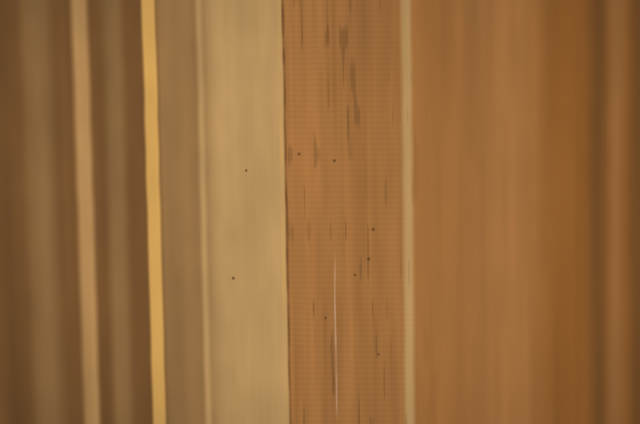
Reproduce this texture procedurally as a Shadertoy shader.

```glsl
// Upright wooden boards seen with a shallow depth of field.
// Soft-edged colour bands form the boards; stretched value noise adds grain,
// and blur grows with distance from a sharp strip right of the light board.

const vec3 DARK   = vec3(0.42, 0.28, 0.15);
const vec3 UMBER  = vec3(0.53, 0.34, 0.16);
const vec3 DRAB   = vec3(0.55, 0.41, 0.25);
const vec3 TAN    = vec3(0.63, 0.43, 0.24);
const vec3 SAND   = vec3(0.66, 0.50, 0.31);
const vec3 PALE   = vec3(0.71, 0.56, 0.36);
const vec3 GOLD   = vec3(0.82, 0.63, 0.34);
const vec3 SCAR   = vec3(0.80, 0.66, 0.56);
const float FOCUS_X     = 0.48;   // centre of the sharp strip
const float FOCUS_WIDTH = 0.15;   // half width of the sharp strip
const float LEAN_LEFT   = 0.025;  // sideways drift of boards, top to bottom
const float LEAN_RIGHT  = -0.005;
const float GRAIN       = 0.085;
const float STREAKS     = 0.15;
const int   SPECKS      = 9;

float hash(vec2 p) {
    return fract(sin(dot(p, vec2(127.1, 311.7))) * 43758.5453);
}

float noise(vec2 p) {
    vec2 i = floor(p), f = fract(p);
    f = f * f * (3.0 - 2.0 * f);
    return mix(mix(hash(i), hash(i + vec2(1, 0)), f.x),
               mix(hash(i + vec2(0, 1)), hash(i + vec2(1, 1)), f.x), f.y);
}

// Soft mask between two edges
float band(float x, float left, float right, float soft) {
    return smoothstep(left - soft, left + soft, x)
         * (1.0 - smoothstep(right - soft, right + soft, x));
}

// Board colours from left to right
vec3 boards(float x, float soft) {
    vec3 c = mix(DARK, DRAB, 0.3);
    c = mix(c, DRAB, band(x, 0.035, 0.075, 0.016));
    c = mix(c, SAND * 1.07, band(x, 0.111, 0.136, soft));
    c = mix(c, DRAB, band(x, 0.160, 0.188, 0.010));
    c = mix(c, DRAB * 1.04, smoothstep(0.236, 0.250, x));
    c = mix(c, GOLD, band(x, 0.221, 0.242, soft * 0.7));
    c = mix(c, PALE, smoothstep(0.295, 0.345, x));
    c = mix(c, PALE * 1.03, band(x, 0.306, 0.315, 0.005));
    c = mix(c, TAN, smoothstep(0.439, 0.443, x));
    c = mix(c, TAN * 0.97, smoothstep(0.53, 0.56, x));
    c = mix(c, mix(TAN, UMBER, 0.25), smoothstep(0.62, 0.66, x));
    c = mix(c, PALE * 0.98, band(x, 0.627, 0.642, 0.005));
    c = mix(c, TAN, smoothstep(0.69, 0.76, x));
    c = mix(c, UMBER * 1.05, smoothstep(0.81, 0.88, x));
    c = mix(c, DARK, 0.75 * band(x, 0.925, 0.950, 0.016));
    c = mix(c, TAN * 0.93, band(x, 0.955, 0.975, 0.012));
    return mix(c, DARK, 0.7 * smoothstep(0.975, 1.0, x));
}

void mainImage(out vec4 fragColor, in vec2 fragCoord) {
    vec2 uv = fragCoord / iResolution.xy;
    float pixel = 1.0 / iResolution.x;
    float aspect = iResolution.y / iResolution.x;
    float x = uv.x - mix(LEAN_LEFT, LEAN_RIGHT, uv.x) * (1.0 - uv.y);
    float y = uv.y;

    // Focus and base colour
    float away = abs(x - FOCUS_X);
    float sharp = 1.0 - smoothstep(0.5 * FOCUS_WIDTH, 1.5 * FOCUS_WIDTH, away);
    float wobble = 0.0015 * (noise(vec2(3.0, y * 14.0)) - 0.5);
    vec3 col = boards(x + wobble, 0.002 + 0.013 * away);

    // Broad blurred streaks, then fine grain in the focused strip
    float board = smoothstep(0.439, 0.443, x);
    float calm = 1.0 - 0.65 * band(x, 0.32, 0.441, 0.01);
    float broad = noise(vec2(x * 42.0, y * 1.2)) * 0.6
                + noise(vec2(x * 85.0 + 9.0, y * 2.0)) * 0.4 - 0.5;
    float fine = noise(vec2(x * 190.0, y * 5.0)) * 0.6
               + noise(vec2(x * 110.0, y * 9.0 + 4.0)) * 0.4 - 0.5;
    col *= 1.0 + STREAKS * broad * calm + GRAIN * fine * sharp * mix(0.5, 1.3, board);

    // Short dark pores, cloudy patches and faint saw marks
    float pore = smoothstep(0.76, 0.94, noise(vec2(x * 170.0 + 30.0, y * 11.0)));
    col *= 1.0 - 0.13 * pore * sharp * board;
    float cloud = noise(vec2(x * 26.0, y * 7.0)) + 0.5 * noise(vec2(x * 60.0, y * 18.0));
    col *= 1.0 + 0.06 * (cloud - 0.75) * (1.0 - 0.5 * board);
    col *= 1.0 + 0.012 * sharp * board * sin(y * 500.0 + 2.0 * noise(vec2(x * 30.0, y * 8.0)));

    // Seam: a bright lip beside a broken dark joint
    float lip = band(x, 0.433, 0.438, 0.002) * noise(vec2(1.0, y * 9.0));
    float joint = band(x + wobble, 0.440, 0.444, 0.002);
    col = mix(col, GOLD, 0.45 * lip);
    col = mix(col, DARK, joint * (0.3 + 0.5 * noise(vec2(7.0, y * 30.0))));

    // Dark crack above, pale scratch below
    float crackX = 0.509 + 0.003 * noise(vec2(5.0, y * 8.0));
    float crack = band(x, crackX - 0.001, crackX + 0.001, 0.0015 + 0.5 * pixel);
    col = mix(col, DARK, 0.55 * crack * smoothstep(0.73, 0.76, y) * noise(vec2(2.0, y * 25.0)));
    float scratchX = 0.516 + 0.003 * noise(vec2(8.0, y * 7.0));
    float scratch = band(x, scratchX - 0.001, scratchX + 0.001, 0.0012 + 0.5 * pixel);
    float wear = band(y, 0.03, 0.38, 0.04) * (0.35 + 0.65 * noise(vec2(6.0, y * 30.0)));
    col = mix(col, SCAR, 0.9 * scratch * wear);

    // Scattered specks
    for (int i = 0; i < SPECKS; i++) {
        float id = float(i);
        vec2 spot = vec2(mix(0.35, 0.60, hash(vec2(id, 1.7))), hash(vec2(id, 5.3)));
        float size = mix(0.0014, 0.0035, hash(vec2(id, 8.1)));
        float d = length((vec2(x, y) - spot) * vec2(1.0, aspect));
        col = mix(col, DARK * 0.8, 0.65 * (1.0 - smoothstep(0.3 * size, size + pixel, d)));
    }

    // Gentle corner shading
    vec2 q = uv - 0.5;
    col *= 1.03 - 0.28 * dot(q, q);
    fragColor = vec4(clamp(col, 0.0, 1.0), 1.0);
}
```
